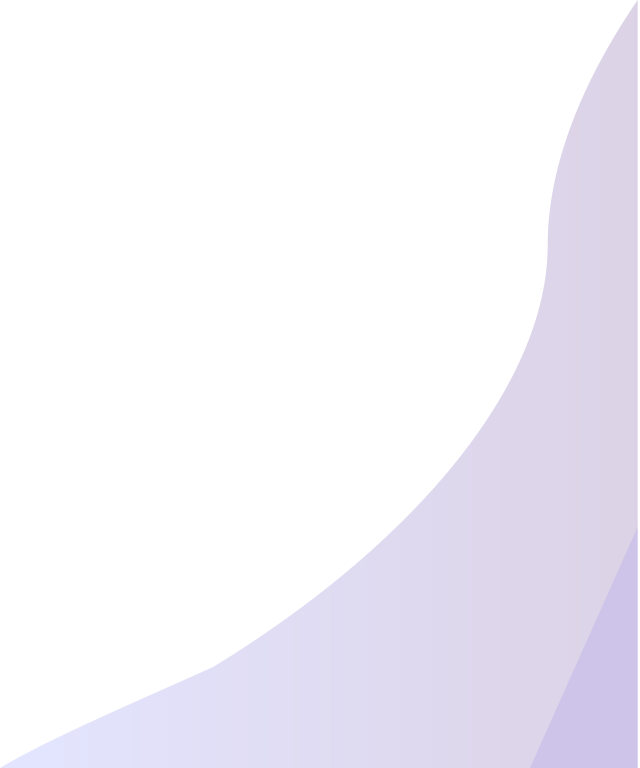
Reproduce this background procedurally as a Shadertoy shader.

```glsl
const vec3 WHITE = vec3(1.0);
const vec3 PALE_BLUE = vec3(0.892, 0.900, 1.0);
const vec3 DUSTY_MAUVE = vec3(0.862, 0.825, 0.902);
const vec3 LAVENDER = vec3(0.806, 0.763, 0.914);
const float RIGHT_EDGE = 0.829;

vec2 bezier(vec2 a, vec2 b, vec2 c, vec2 d, float t) {
    float s = 1.0 - t;
    return s * s * s * a + 3.0 * s * s * t * b + 3.0 * s * t * t * c + t * t * t * d;
}

vec2 bezierTangent(vec2 a, vec2 b, vec2 c, vec2 d, float t) {
    float s = 1.0 - t;
    return s * s * (b - a) + 2.0 * s * t * (c - b) + t * t * (d - c);
}

// Approximate signed distance to a descending curve, positive on its right
float curveSide(vec2 p, vec2 a, vec2 b, vec2 c, vec2 d) {
    float low = 0.0, high = 1.0;
    for (int i = 0; i < 18; i++) {
        float mid = 0.5 * (low + high);
        if (bezier(a, b, c, d, mid).y > p.y) low = mid;
        else high = mid;
    }
    float t = 0.5 * (low + high);
    vec2 tangent = normalize(bezierTangent(a, b, c, d, t));
    return (p.x - bezier(a, b, c, d, t).x) * abs(tangent.y);
}

// Signed distance to a line, positive on its right when it rises from a to b
float lineSide(vec2 p, vec2 a, vec2 b) {
    vec2 along = normalize(b - a);
    return dot(p - a, vec2(along.y, -along.x));
}

float coverage(float dist, float pixel) {
    return clamp(dist / pixel + 0.5, 0.0, 1.0);
}

// Three joined curves running from the top right to the bottom left
float sweepSide(vec2 p) {
    vec2 top = vec2(RIGHT_EDGE, 1.0);
    vec2 waist = vec2(0.712, 0.681);
    vec2 knee = vec2(0.277, 0.1315);
    if (p.y > waist.y) {
        return curveSide(p, top, vec2(0.777, 0.924), vec2(0.712, 0.805), waist);
    }
    if (p.y > knee.y) {
        return curveSide(p, waist, vec2(0.712, 0.505), vec2(0.547, 0.297), knee);
    }
    return curveSide(p, knee, vec2(0.182, 0.0885), vec2(0.065, 0.039), vec2(0.0));
}

void mainImage(out vec4 fragColor, in vec2 fragCoord) {
    // Height spans 0 to 1, width spans 0 to the design aspect
    const float ASPECT = 0.832;
    vec2 p = fragCoord / iResolution.xy * vec2(ASPECT, 1.0);
    float pixel = 1.0 / iResolution.y;

    // Horizontal tint with a darker corner wedge
    vec3 tint = mix(PALE_BLUE, DUSTY_MAUVE, clamp(p.x / RIGHT_EDGE, 0.0, 1.0));
    float wedge = lineSide(p, vec2(0.689, 0.0), vec2(RIGHT_EDGE, 0.314));
    tint = mix(tint, LAVENDER, coverage(wedge, pixel));

    // Sweep over white, stopping just short of the right border
    float sweep = coverage(sweepSide(p), pixel) * coverage(RIGHT_EDGE - p.x, pixel);
    fragColor = vec4(mix(WHITE, tint, sweep), 1.0);
}
```
